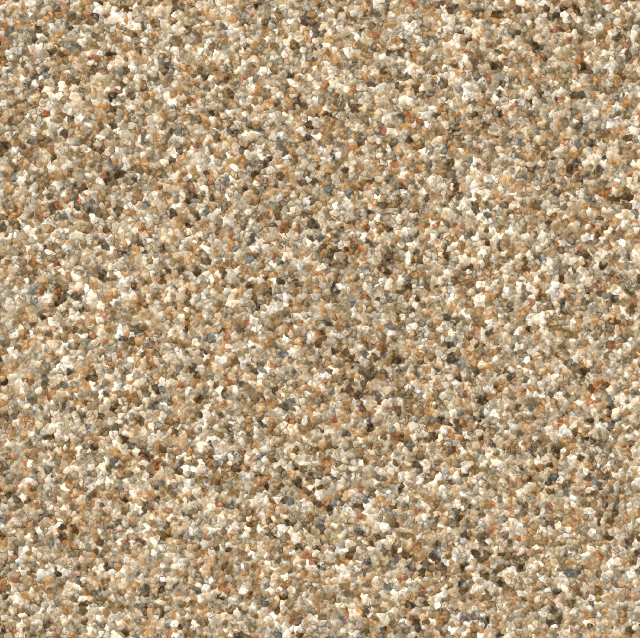
Write a Shadertoy shader that draws this texture.

```glsl
// Coarse beach sand: tightly packed, translucent grains of quartz, tan and dark rock.
// Two layers of jittered, warped Voronoi grains are softly blended; each grain gets a
// mineral colour, a lit side and faint shadowed gaps, with fine speckle on top.

// Integer hash: four random values in 0..1 per lattice cell
vec4 hash4(vec2 cell, int seed) {
    uvec4 v = uvec4(ivec4(ivec2(cell) + 4096, seed, seed + 17));
    v = v * 1664525u + 1013904223u;
    v.x += v.y * v.w; v.y += v.z * v.x; v.z += v.x * v.y; v.w += v.y * v.z;
    v ^= v >> 16u;
    v.x += v.y * v.w; v.y += v.z * v.x; v.z += v.x * v.y; v.w += v.y * v.z;
    return vec4(v >> 8u) / 16777216.0;
}

float valueNoise(vec2 p, int seed) {
    vec2 cell = floor(p), f = fract(p);
    f = f * f * (3.0 - 2.0 * f);
    float bottom = mix(hash4(cell, seed).x, hash4(cell + vec2(1, 0), seed).x, f.x);
    float top = mix(hash4(cell + vec2(0, 1), seed).x, hash4(cell + 1.0, seed).x, f.x);
    return mix(bottom, top, f.y);
}

// Mineral colour of a grain, chosen by share and then varied
vec3 grainColor(float pick, vec4 vary) {
    vec3 color = vec3(1.00, 0.95, 0.86);                     // clear quartz
    if (pick < 0.85) color = vec3(0.83, 0.75, 0.63);         // cream
    if (pick < 0.63) color = vec3(0.69, 0.62, 0.50);         // grey beige
    if (pick < 0.38) color = vec3(0.70, 0.53, 0.35);         // amber
    if (pick < 0.21) color = vec3(0.49, 0.40, 0.27);         // brown
    if (pick < 0.06) color = vec3(0.26, 0.20, 0.13);         // dark rock
    if (vary.w < 0.02) color = vec3(0.62, 0.37, 0.22);       // rust
    if (vary.w > 0.98) color = vec3(0.38, 0.38, 0.35);       // slate
    float warmth = vary.y - 0.5;
    return color * (0.88 + 0.24 * vary.x) + warmth * vec3(0.06, 0.0, -0.08);
}

vec3 grainLayer(vec2 p, int seed) {
    // Warp the lattice so that outlines become ragged
    p += 0.6 * (vec2(valueNoise(p * 1.9, seed + 5), valueNoise(p * 1.9, seed + 6)) - 0.5);
    vec2 home = floor(p);
    float nearest = 9.0, second = 9.0, total = 0.0;
    vec3 color = vec3(0.0);

    for (int y = -1; y <= 1; y++)
    for (int x = -1; x <= 1; x++) {
        vec2 cell = home + vec2(x, y);
        vec4 shape = hash4(cell, seed + 1), vary = hash4(cell, seed + 2);
        vec2 center = cell + 0.5 + 0.9 * (shape.xy - 0.5);
        vec2 offset = p - center;

        // Random orientation, stretch and size
        float angle = 6.2832 * shape.z;
        vec2 axis = vec2(cos(angle), sin(angle));
        vec2 local = vec2(dot(offset, axis), dot(offset, vec2(-axis.y, axis.x)));
        float d = length(local * vec2(0.85, 1.2)) / (0.75 + 0.5 * shape.w);
        second = min(second, max(nearest, d));
        nearest = min(nearest, d);

        // Similar minerals gather very loosely in patches
        float patchBias = 0.07 * (valueNoise(center * 0.16, seed + 3) - 0.5);
        vec3 grain = grainColor(hash4(cell, seed + 4).x + patchBias, vary);

        // Light from the upper left; some grains glint, others have a dim core
        grain *= 1.0 + 0.26 * dot(offset, vec2(-0.6, 0.8));
        float glint = smoothstep(0.34, 0.05, length(offset - vec2(-0.12, 0.16)));
        grain += 0.18 * glint * step(0.6, vary.z);
        grain *= 1.0 - 0.22 * smoothstep(0.26, 0.05, d) * step(vary.z, 0.25);

        float weight = exp(-14.0 * d);
        color += grain * weight;
        total += weight;
    }
    color /= total;

    // Shadowed gaps that come and go between grains
    float depth = 0.42 * smoothstep(0.3, 0.9, valueNoise(p * 0.9, seed + 7));
    return color * (1.0 - depth * (1.0 - smoothstep(0.0, 0.4, second - nearest)));
}

void mainImage(out vec4 fragColor, in vec2 fragCoord) {
    vec2 uv = fragCoord / iResolution.y;

    // Main grains, with finer ones showing through
    vec3 color = grainLayer(uv * 104.0, 0);
    color = mix(color, grainLayer(uv * 137.0 + 31.0, 40), 0.3);
    color *= 1.06;

    // Fine surface speckle and faint broad drift
    color += 0.14 * (valueNoise(uv * 250.0, 90) - 0.5);
    color *= 0.97 + 0.06 * valueNoise(uv * 9.0, 91);
    fragColor = vec4(clamp(color, 0.0, 1.0), 1.0);
}
```
